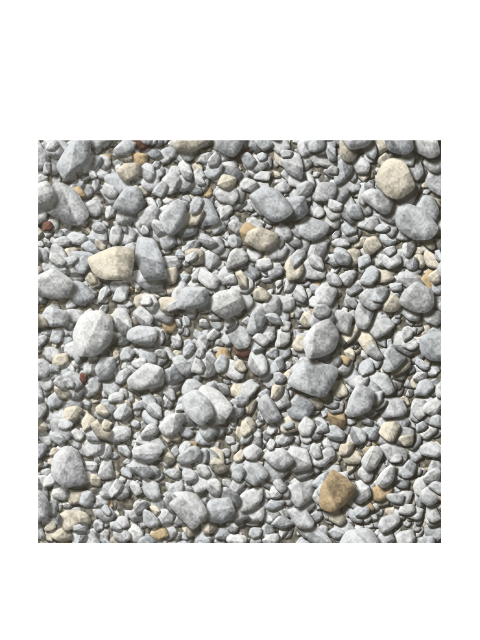
Write a Shadertoy shader that draws this texture.

```glsl
// A square bed of pale crushed gravel, sunlit from the upper left, on a white page.

const float TAU = 6.2831853;
const vec3 PAGE = vec3(1.0);
const vec3 SHADOW = vec3(0.18, 0.17, 0.14);
const vec3 SOIL = vec3(0.52, 0.50, 0.45);
const vec3 LIGHT = vec3(-0.45, 0.60, 0.66);

// Hash without sine: two values in 0..1 from a 2D key.
vec2 hash22(vec2 p) {
    vec3 k = fract(p.xyx * vec3(0.1031, 0.1030, 0.0973));
    k += dot(k, k.yzx + 33.33);
    return fract((k.xx + k.yz) * k.zy);
}

float valueNoise(vec2 p) {
    vec2 i = floor(p), f = fract(p);
    f = f * f * (3.0 - 2.0 * f);
    float bottom = mix(hash22(i).x, hash22(i + vec2(1.0, 0.0)).x, f.x);
    float top = mix(hash22(i + vec2(0.0, 1.0)).x, hash22(i + vec2(1.0)).x, f.x);
    return mix(bottom, top, f.y);
}

// Rounded random polygon: returns 1 on the rim, less inside; also its gradient.
float stoneField(vec2 q, vec2 key, out vec2 grad) {
    float sum = 1e-12;
    grad = vec2(0.0);
    for (int k = 0; k < 7; k++) {
        vec2 h = hash22(key + float(k) * 7.31);
        float angle = (float(k) + 0.8 * h.x) * TAU / 7.0;
        vec2 dir = vec2(cos(angle), sin(angle)) / mix(0.76, 1.08, h.y);
        float t = max(dot(q, dir), 0.0);
        float t2 = t * t, t8 = t2 * t2 * t2 * t2;
        sum += t8 * t2;
        grad += t8 * t * dir;
    }
    grad /= pow(sum, 0.9);
    return pow(sum, 0.1);
}

// Mostly neutral greys, with some cream, a few tan and rare rust stones.
vec3 stoneTint(float pick, float tone) {
    vec3 tint = mix(vec3(0.87, 0.885, 0.89), vec3(0.98, 0.98, 0.965), tone);
    tint = mix(tint, vec3(0.98, 0.945, 0.86), step(0.84, pick));
    tint = mix(tint, vec3(0.88, 0.78, 0.62), step(0.965, pick));
    return mix(tint, vec3(0.56, 0.42, 0.37), step(0.992, pick));
}

// Lit surface: bevelled rim, one broken ridge, rough grain.
vec3 shadeStone(vec2 p, vec2 q, float field, vec2 rim, vec2 key) {
    vec2 tilt = hash22(key + 3.7) - 0.5;
    vec2 ridge = normalize(hash22(key + 9.2) - 0.5 + 0.001);
    float side = smoothstep(-0.07, 0.07, dot(q, ridge) + tilt.x * 0.6);
    float rough = valueNoise(p * 95.0 + key) - 0.5;
    float grain = valueNoise(p * 260.0 + key) - 0.5;
    vec2 slope = rim * smoothstep(0.45, 1.05, field) * 0.85;
    slope += tilt * 0.5 + ridge * (side - 0.5) * 0.5;
    slope += vec2(-0.45, 0.6) * (rough * 0.5 + grain * 0.4);
    float diffuse = max(dot(normalize(vec3(slope, 1.0)), normalize(LIGHT)), 0.0);
    vec2 kind = hash22(key + 15.1);
    vec3 tint = stoneTint(kind.x, kind.y);
    return tint * (0.42 + 0.62 * diffuse + 0.06 * grain);
}

// Scatters one size of stone over what lies below, left and upper ones on top.
vec3 layStones(vec3 below, vec2 p, float cell, float seed, float fill,
               vec2 sizes, float depth, float pixel) {
    vec3 color = below;
    vec2 g = p / cell;
    for (int j = -1; j <= 1; j++)
    for (int i = 1; i >= -1; i--) {
        vec2 id = floor(g) + vec2(float(i), float(j));
        vec2 key = id + seed;
        vec2 h = hash22(key), shape = hash22(key + 51.7);
        if (h.x > fill) continue;
        vec2 center = id + 0.5 + (hash22(key + 23.9) - 0.5) * 0.7;
        float radius = mix(sizes.x, sizes.y, h.y);
        vec2 offset = (g - center) / radius;
        if (dot(offset, offset) > 4.0) continue;

        float angle = (shape.x - 0.5) * 2.6;
        float c = cos(angle), s = sin(angle);
        mat2 turn = mat2(c, -s, s, c);
        vec2 axes = vec2(1.15, mix(0.66, 1.0, shape.y));
        vec2 q = turn * offset / axes;
        vec2 shadeQ = turn * (offset - vec2(0.20, -0.27)) / axes;
        vec2 rim, shadeRim;
        float shadeField = stoneField(shadeQ, key, shadeRim);
        float field = stoneField(q, key, rim);

        color = mix(color, SHADOW, depth * (1.0 - smoothstep(0.90, 1.16, shadeField)));
        float blur = 0.9 * pixel / (cell * radius);
        float cover = 1.0 - smoothstep(1.0 - blur, 1.0 + blur, field);
        vec3 lit = shadeStone(p, q, field, (rim / axes) * turn, key);
        color = mix(color, lit, cover);
    }
    return color;
}

// Stacks grit, small, medium and large stones; gaps deepen to the right.
vec3 gravel(vec2 p, float pixel) {
    float depth = mix(0.62, 0.88, smoothstep(0.1, 0.9, p.x));
    vec3 color = SOIL * mix(0.6, 1.2, valueNoise(p * 170.0));
    color = layStones(color, p, 0.021, 11.0, 0.92, vec2(0.40, 0.58), depth, pixel);
    color = layStones(color, p, 0.034, 137.0, 0.88, vec2(0.40, 0.58), depth, pixel);
    color = layStones(color, p, 0.046, 271.0, 0.72, vec2(0.38, 0.60), depth, pixel);
    color = layStones(color, p, 0.031, 419.0, 0.22, vec2(0.36, 0.56), depth, pixel);
    return layStones(color, p, 0.085, 587.0, 0.27, vec2(0.34, 0.54), depth, pixel);
}

void mainImage(out vec4 fragColor, in vec2 fragCoord) {
    float pixel = 1.0 / iResolution.x;
    vec2 p = fragCoord * pixel;
    vec2 edge = abs(p - vec2(0.499, 0.6215)) - 0.4195;
    float outside = max(edge.x, edge.y);
    vec3 color = PAGE;
    if (outside < pixel)
        color = mix(gravel(p, pixel), PAGE, smoothstep(-0.5 * pixel, 0.5 * pixel, outside));
    fragColor = vec4(clamp(color, 0.0, 1.0), 1.0);
}
```
